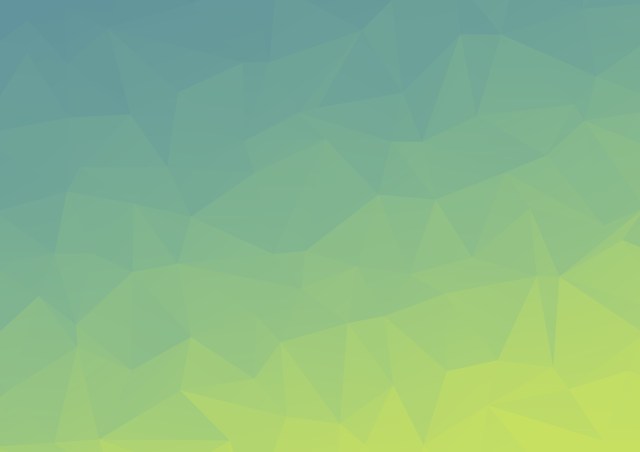
A Shadertoy shader for this background:

```glsl
// Low-poly mesh of soft triangular facets over a teal to lime diagonal gradient.

const float CELL = 0.134;        // mesh spacing, in canvas heights
const float TILT = 0.30;         // mesh rotation, in radians
const float JITTER = 0.76;       // vertex scatter, in cells
const float TONE_START = -0.045; // gradient tone at the top left corner
const float TONE_DOWN = 1.02;    // tone gained from top to bottom
const float TONE_ACROSS = 0.40;  // tone gained from left to right
const float FLATTEN = 0.70;      // pull of each facet toward its centre tone
const float FACET_VARY = 0.095;  // random tone range between facets
const float FACET_SLOPE = 0.05;  // random tone slope inside a facet
const float SEED = 41.0;

const int STOPS = 8;
const float STOP_AT[STOPS] = float[](0.0, 0.28, 0.51, 0.70, 0.87, 1.00, 1.15, 1.32);
const vec3 STOP_COLOR[STOPS] = vec3[](
    vec3(0.38, 0.58, 0.61), vec3(0.42, 0.63, 0.60),
    vec3(0.47, 0.68, 0.58), vec3(0.53, 0.73, 0.55),
    vec3(0.59, 0.77, 0.51), vec3(0.65, 0.81, 0.47),
    vec3(0.73, 0.85, 0.42), vec3(0.78, 0.88, 0.38));

vec3 hash3(vec2 p) {
    vec3 q = fract(vec3(p.xyx + SEED) * vec3(0.1031, 0.1030, 0.0973));
    q += dot(q, q.yxz + 33.33);
    return fract((q.xxy + q.yzz) * q.zyx);
}

float cross2(vec2 a, vec2 b) {
    return a.x * b.y - a.y * b.x;
}

// Twice the signed area, positive when counter-clockwise
float area(vec2 a, vec2 b, vec2 c) {
    return cross2(b - a, c - a);
}

// Turns canvas directions into mesh directions
mat2 meshRotation() {
    return mat2(cos(TILT), -sin(TILT), sin(TILT), cos(TILT));
}

// Mesh vertex: staggered rows with random displacement
vec2 meshVertex(vec2 id) {
    return id + vec2(0.5 * mod(id.y, 2.0), 0.0) + (hash3(id).xy - 0.5) * JITTER;
}

// Signed distance to the line a-b, positive on its left
float edgeDistance(vec2 p, vec2 a, vec2 b) {
    return cross2(b - a, p - a) / max(length(b - a), 0.001);
}

// Gradient tone of a mesh-space point, rising from top left to bottom right
float gradientTone(vec2 p) {
    vec2 canvas = p * meshRotation() * CELL;
    float across = canvas.x * iResolution.y / iResolution.x;
    return TONE_START + TONE_DOWN * (1.0 - canvas.y) + TONE_ACROSS * across;
}

vec3 ramp(float tone) {
    vec3 color = STOP_COLOR[0];
    for (int i = 1; i < STOPS; i++) {
        float t = (tone - STOP_AT[i - 1]) / (STOP_AT[i] - STOP_AT[i - 1]);
        color = mix(color, STOP_COLOR[i], clamp(t, 0.0, 1.0));
    }
    return color;
}

// Adds one facet as (tone * coverage, coverage)
vec2 facet(vec2 p, vec2 a, vec2 b, vec2 c, vec2 id, float pixel) {
    float inside = min(edgeDistance(p, a, b),
                       min(edgeDistance(p, b, c), edgeDistance(p, c, a)));
    float coverage = clamp(inside / pixel + 0.5, 0.0, 1.0);
    vec2 centre = (a + b + c) / 3.0;
    vec3 rnd = hash3(id) - 0.5;
    float tone = mix(gradientTone(p), gradientTone(centre), FLATTEN);
    tone += rnd.z * FACET_VARY + dot(p - centre, rnd.xy) * FACET_SLOPE;
    return vec2(tone, 1.0) * coverage;
}

void mainImage(out vec4 fragColor, in vec2 fragCoord) {
    float pixel = 1.0 / (iResolution.y * CELL);
    vec2 p = meshRotation() * fragCoord * pixel;
    vec2 base = floor(p);
    vec2 total = vec2(gradientTone(p), 1.0) * 0.001;

    // Nearby quads, each split along the diagonal giving the fuller triangles
    for (int y = -1; y <= 1; y++) {
        for (int x = -2; x <= 1; x++) {
            vec2 id = base + vec2(x, y);
            vec2 a = meshVertex(id);
            vec2 b = meshVertex(id + vec2(1.0, 0.0));
            vec2 c = meshVertex(id + vec2(1.0, 1.0));
            vec2 d = meshVertex(id + vec2(0.0, 1.0));
            vec2 id1 = id + vec2(61.0, 7.0);
            vec2 id2 = id + vec2(13.0, 83.0);
            bool splitAC = min(area(a, b, c), area(a, c, d))
                         > min(area(a, b, d), area(b, c, d));
            if (splitAC) {
                total += facet(p, a, b, c, id1, pixel);
                total += facet(p, a, c, d, id2, pixel);
            } else {
                total += facet(p, a, b, d, id1, pixel);
                total += facet(p, b, c, d, id2, pixel);
            }
        }
    }

    fragColor = vec4(ramp(total.x / total.y), 1.0);
}
```
